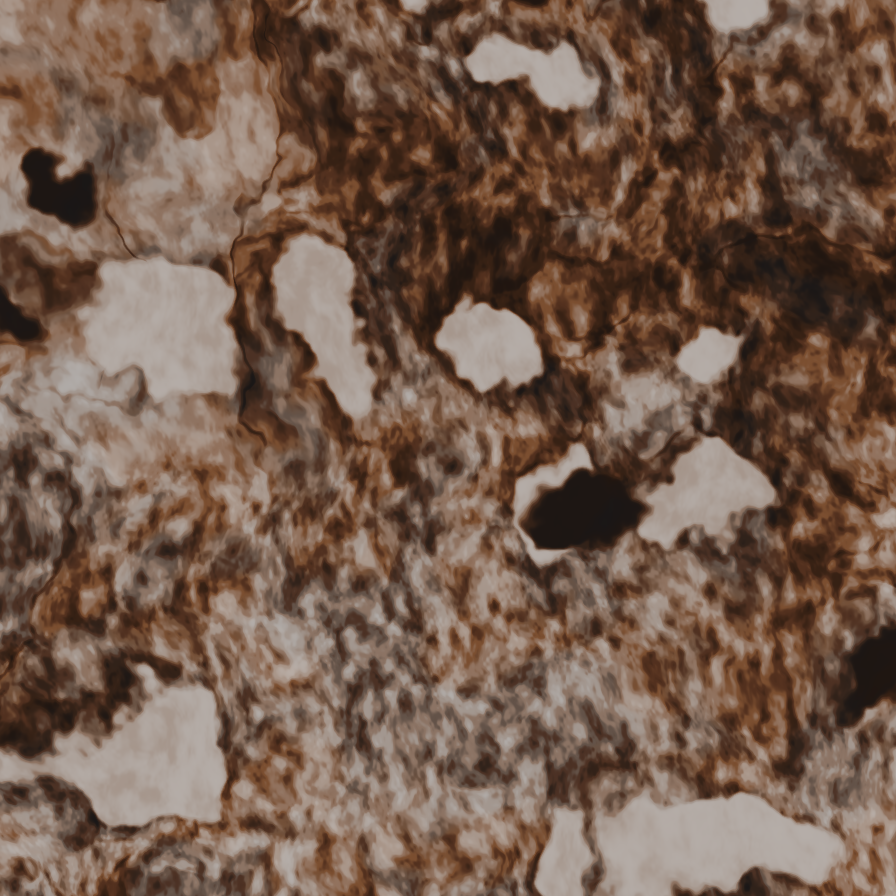
A Shadertoy shader for this texture:

```glsl
#define SOOT   vec3(0.11, 0.085, 0.075)
#define UMBER  vec3(0.20, 0.13, 0.09)
#define BROWN  vec3(0.31, 0.19, 0.13)
#define RUST   vec3(0.47, 0.31, 0.20)
#define GREY   vec3(0.40, 0.32, 0.27)
#define TAN    vec3(0.56, 0.45, 0.38)
#define PALE   vec3(0.65, 0.59, 0.55)
#define QUARTZ vec3(0.71, 0.68, 0.66)
#define GRAIN_CELLS 4.0
#define SPECKLE 4.8
#define CONTRAST 1.7
#define TILT -0.45

float hash(vec2 p) {
    vec3 h = fract(p.xyx * 0.1031);
    h += dot(h, h.yzx + 33.33);
    return fract((h.x + h.y) * h.z);
}

float noise(vec2 p) {
    vec2 i = floor(p), f = fract(p);
    f = f * f * (3.0 - 2.0 * f);
    return mix(mix(hash(i), hash(i + vec2(1, 0)), f.x),
               mix(hash(i + vec2(0, 1)), hash(i + vec2(1, 1)), f.x), f.y);
}

mat2 rotate(float a) {
    return mat2(cos(a), -sin(a), sin(a), cos(a));
}

// Layered noise centred on zero
float fbm(vec2 p, int octaves) {
    float sum = 0.0, gain = 0.5;
    for (int i = 0; i < octaves; i++) {
        sum += gain * (noise(p) - 0.5);
        p = rotate(0.6) * p * 2.03 + 17.3;
        gain *= 0.5;
    }
    return sum;
}

// Distance to tilted oval grains scattered one per cell
float grains(vec2 p, float cells, float chance, float size, float seed) {
    vec2 g = p * cells, home = floor(g);
    float d = 1.0;
    for (int y = -1; y <= 1; y++)
    for (int x = -1; x <= 1; x++) {
        vec2 id = home + vec2(x, y), key = id + seed;
        if (hash(key) > chance) continue;
        vec2 centre = id + 0.2 + 0.6 * vec2(hash(key + 31.7), hash(key + 57.1));
        float angle = TILT + 2.0 * (hash(key + 73.3) - 0.5);
        float reach = mix(0.2, 0.48, hash(key + 91.9));
        vec2 radii = reach * vec2(1.0, mix(0.35, 0.8, hash(key + 11.3)));
        vec2 v = rotate(angle) * (g - centre);
        d = min(d, (length(v / radii) - size) * radii.y / cells);
    }
    return d;
}

// Mineral colours from dark to light
vec3 mineral(float rank, float rust) {
    vec3 c = mix(SOOT, UMBER, smoothstep(0.0, 0.06, rank));
    c = mix(c, BROWN, smoothstep(0.06, 0.20, rank));
    c = mix(c, mix(GREY, RUST, rust), smoothstep(0.20, 0.43, rank));
    c = mix(c, TAN, smoothstep(0.43, 0.70, rank));
    c = mix(c, PALE, smoothstep(0.70, 0.90, rank));
    return mix(c, QUARTZ, smoothstep(0.90, 1.0, rank));
}

void mainImage(out vec4 fragColor, in vec2 fragCoord) {
    vec2 p = fragCoord / iResolution.y;
    vec2 warp = vec2(fbm(p * 6.0, 5), fbm(p * 6.0 + 41.0, 5));
    vec2 q = p + 0.22 * warp;

    // Broad zones: iron-stained mass, clear feldspar, speckled matrix
    vec2 e = rotate(TILT * 0.5) * (q - vec2(0.72, 0.74)) / vec2(0.36, 0.18);
    float stained = exp(-dot(e, e));
    float feldspar = smoothstep(0.42, 0.24, q.x) * smoothstep(0.42, 0.56, q.y);
    vec2 m = (q - vec2(0.47, 0.25)) / vec2(0.24, 0.22);
    float matrix = exp(-dot(m, m));

    // Tone from patches and fine speckle
    float patches = fbm(q * 9.0 + 5.0, 4);
    float fine = fbm(rotate(0.2) * (p + 0.06 * warp) * vec2(75.0, 48.0), 3);
    float tone = 0.25 - 1.5 * stained + 0.5 * feldspar;
    tone += patches * mix(3.6, 1.6, matrix);
    tone += fine * SPECKLE * (1.0 - 0.5 * feldspar + 0.1 * matrix);

    // Rusty seams and upright feldspar cracks
    float seam = smoothstep(0.045, 0.0, abs(fbm(q * 6.5 + 23.0, 4)));
    seam *= 1.0 - matrix;
    tone -= 0.9 * seam;
    float crack = smoothstep(0.025, 0.0, abs(fbm(q * vec2(13.0, 3.0) + 9.0, 3)));
    tone -= 1.1 * crack * feldspar * smoothstep(-0.05, 0.1, fbm(p * 11.0, 2));

    // Pale quartz with dark rims
    float size = 1.2 - 0.5 * stained - 0.75 * matrix;
    vec2 ragged = q + 0.035 * vec2(fbm(p * 26.0, 3), fbm(p * 26.0 + 13.0, 3));
    float d = grains(ragged, GRAIN_CELLS, 0.62, size, 19.0);
    tone -= 0.8 * smoothstep(0.028, 0.004, d);
    float quartz = smoothstep(0.006, -0.008, d);
    tone = mix(tone, 1.9 + 1.6 * fine + 1.8 * patches, quartz);

    // Opaque black grains
    float opaque = grains(ragged + 0.07, 5.0, 0.15, 0.75, 67.0);
    tone = mix(tone, -3.0 + fine, smoothstep(0.008, -0.008, opaque));

    // Colour by rank, with drifting rust stain
    float rank = 1.0 / (1.0 + exp(-CONTRAST * tone));
    float stain = fbm(q * 14.0 + 61.0, 4) * 3.5 + 0.5 + 0.4 * seam - 0.4 * matrix;
    float rust = clamp(stain + 0.4 * stained, 0.0, 1.0);
    vec3 color = mineral(rank, rust);
    color += vec3(0.025, -0.005, -0.025) * (rust - 0.5) * (1.0 - quartz);
    fragColor = vec4(color, 1.0);
}
```
